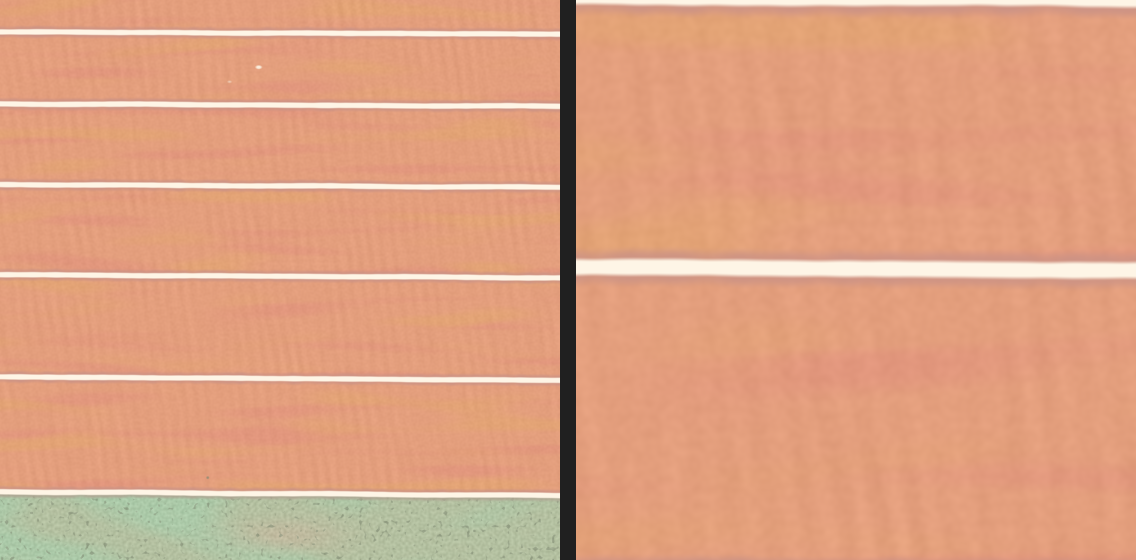
Left: the whole. Right: its middle third, enlarged.
Write a Shadertoy shader that draws this texture.

```glsl
// Clay running track: six white lane lines narrowing with distance, above a speckled green verge.
const int   LINE_COUNT   = 6;
const float FIRST_LINE   = 0.1185;  // height of the nearest line
const float LANE_STEP    = 0.2125;  // spacing of the nearest lanes
const float LANE_SHRINK  = 0.0096;  // perspective loss per lane
const float LANE_UNEVEN  = 0.0027;
const float LINE_HALF    = 0.0047;
const float LINE_SOFT    = 0.0016;
const float RIM_HALF     = 0.0095;
const float TILT_NEAR    = 0.0075;  // fall of a line across the canvas
const float TILT_FAR     = 0.0038;
const float STREAKS      = 46.0;
const float STREAK_LEAN  = 0.13;

const vec3 CLAY       = vec3(0.892, 0.622, 0.490);
const vec3 CLAY_ROSE  = vec3(0.885, 0.590, 0.490);
const vec3 CLAY_OCHRE = vec3(0.890, 0.640, 0.460);
const vec3 RIM        = vec3(0.800, 0.575, 0.520);
const vec3 CHALK      = vec3(0.995, 0.960, 0.900);
const vec3 VERGE      = vec3(0.705, 0.755, 0.630);
const vec3 VERGE_MINT = vec3(0.670, 0.790, 0.660);
const vec3 VERGE_DUST = vec3(0.770, 0.720, 0.620);
const vec3 VERGE_RIM  = vec3(0.680, 0.640, 0.570);
const vec3 GRIT       = vec3(0.500, 0.540, 0.450);

vec2 hashGradient(vec2 cell) {
    vec3 p = fract(vec3(cell.xyx) * vec3(0.1031, 0.1030, 0.0973));
    p += dot(p, p.yzx + 33.33);
    float angle = 6.2832 * fract((p.x + p.y) * p.z);
    return vec2(cos(angle), sin(angle));
}

// Gradient noise, roughly -0.7 to 0.7
float noise(vec2 p) {
    vec2 i = floor(p), f = fract(p);
    vec2 u = f * f * f * (f * (f * 6.0 - 15.0) + 10.0);
    vec2 e = vec2(0.0, 1.0);
    float a = dot(hashGradient(i), f);
    float b = dot(hashGradient(i + e.yx), f - e.yx);
    float c = dot(hashGradient(i + e.xy), f - e.xy);
    float d = dot(hashGradient(i + e.yy), f - e.yy);
    return mix(mix(a, b, u.x), mix(c, d, u.x), u.y);
}

float lineHeight(float i) {
    return FIRST_LINE + i * (LANE_STEP - LANE_SHRINK * i)
         + LANE_UNEVEN * sin(6.2832 * i / 5.0);
}

// Soft coverage of a shape from its signed distance
float cover(float dist, float soft) {
    return 1.0 - smoothstep(-soft, soft, dist);
}

vec3 clayColor(vec2 p) {
    vec3 col = mix(CLAY, CLAY_ROSE, smoothstep(0.0, 0.5, noise(p * vec2(3.0, 38.0))));
    col = mix(col, CLAY_OCHRE, smoothstep(0.05, 0.5, noise(p * vec2(4.0, 27.0) + 17.0)));
    // Leaning brush marks, broken up along their length
    float across = p.x + STREAK_LEAN * p.y + 0.006 * noise(p * 9.0);
    float strength = 0.55 + noise(p * vec2(7.0, 11.0) + 5.0);
    float streak = sin(6.2832 * STREAKS * across) * strength;
    streak += 1.2 * noise(vec2(across * 95.0, p.y * 14.0));
    float grain = noise(p * 190.0) + 0.6 * noise(p * vec2(60.0, 130.0) + 40.0);
    return col + 0.012 * streak + 0.018 * grain;
}

vec3 vergeColor(vec2 p) {
    float patches = noise(p * vec2(5.0, 12.0) + 3.0);
    vec3 col = mix(VERGE, VERGE_MINT, smoothstep(-0.2, 0.4, patches + 0.25 - 0.5 * p.x));
    vec2 dust = (p - vec2(0.51, 0.043)) / vec2(0.10, 0.030);
    float dustEdge = 0.6 * noise(p * vec2(25.0, 70.0));
    col = mix(col, VERGE_DUST, 0.75 * exp(-dot(dust, dust)) + 0.2 * max(dustEdge, 0.0));
    float grit = smoothstep(0.22, 0.55, noise(p * 125.0) + 0.25 * noise(p * 30.0));
    col = mix(col, GRIT, 0.55 * grit);
    return col + 0.07 * noise(p * 170.0 + 60.0);
}

void mainImage(out vec4 fragColor, in vec2 fragCoord) {
    vec2 p = fragCoord / iResolution.xy;
    float pixel = 1.0 / iResolution.y;
    float soft = max(LINE_SOFT, pixel);

    // Level the lines: remove their tilt and slight waver
    float level = p.y + (p.x - 0.5) * mix(TILT_NEAR, TILT_FAR, p.y);
    level += 0.0016 * noise(vec2(p.x * 6.0, floor(p.y * 7.0)));

    // Ground
    float verge = cover(level - FIRST_LINE, soft);
    vec3 col = mix(clayColor(p), vergeColor(p), verge);

    // Nearest lane line
    float dist = 1.0;
    for (int i = 0; i < LINE_COUNT; i++) {
        dist = min(dist, abs(level - lineHeight(float(i))));
    }
    float wear = noise(p * vec2(45.0, 8.0));
    float rim = cover(dist - RIM_HALF - 0.0015 * wear, 0.0035);
    col = mix(col, mix(RIM, VERGE_RIM, verge), (0.8 + 0.3 * wear) * rim);
    col = mix(col, CHALK, cover(dist - LINE_HALF - 0.0006 * wear, soft));

    // Chalk chips and one dark pebble
    for (int k = 0; k < 2; k++) {
        float n = float(k);
        vec2 chip = (p - vec2(0.462, 0.880) + n * vec2(0.052, 0.026)) * vec2(0.6, 1.0);
        col = mix(col, CHALK, (0.9 - 0.4 * n) * cover(length(chip) - 0.0030 + 0.0012 * n, soft));
    }
    float pebble = length(p - vec2(0.371, 0.147)) - 0.0022;
    col = mix(col, GRIT, 0.7 * cover(pebble, soft));

    fragColor = vec4(clamp(col, 0.0, 1.0), 1.0);
}
```
